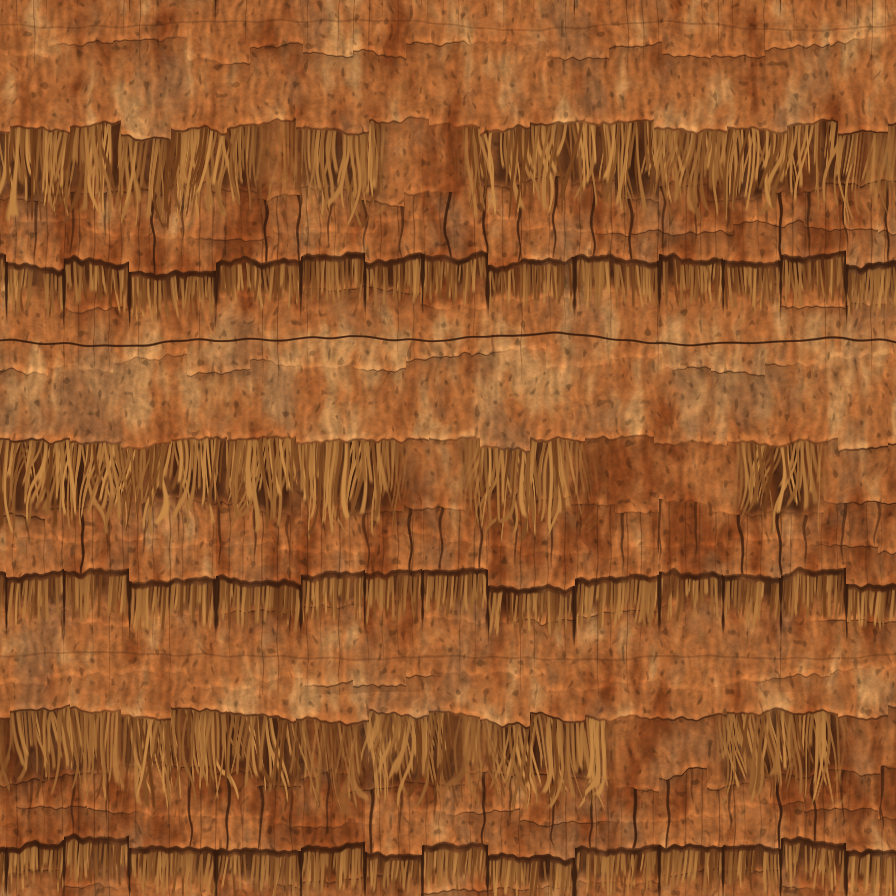
Write a WebGL 1 fragment shader that draws this texture.

```glsl
precision highp float;
uniform vec2 u_resolution;

const vec3 BARK_RED = vec3(0.50, 0.25, 0.11);
const vec3 BARK_TAN = vec3(0.66, 0.39, 0.20);
const vec3 BARK_PALE = vec3(0.74, 0.52, 0.31);
const vec3 WEATHERED = vec3(0.55, 0.37, 0.23);
const vec3 FIBRE_DARK = vec3(0.42, 0.23, 0.10);
const vec3 FIBRE_PALE = vec3(0.78, 0.54, 0.28);
const vec3 SHADOW = vec3(0.20, 0.10, 0.05);
const float REPEAT = 0.4;
const float TALL_ROW = 0.352;
const float SHORT_ROW = 0.302;

float hash(vec2 p) {
  return fract(sin(dot(p, vec2(127.1, 311.7))) * 4375.85);
}
float corner(vec2 cell, vec2 offset) {
  float a = 6.2832 * hash(cell);
  return dot(vec2(cos(a), sin(a)), offset);
}
float noise(vec2 p) {
  vec2 i = floor(p), f = p - i, e = vec2(1, 0);
  vec2 u = f * f * (3.0 - 2.0 * f);
  float low = mix(corner(i, f), corner(i + e, f - e), u.x);
  float high = mix(corner(i + e.yx, f - e.yx), corner(i + 1.0, f - 1.0), u.x);
  return mix(low, high, u.y);
}
float fbm(vec2 p) {
  float sum = 0.0, amp = 0.6;
  for (int i = 0; i < 4; i++) {
    sum += amp * noise(p);
    p = mat2(1.6, 1.2, -1.2, 1.6) * p + 17.3;
    amp *= 0.62;
  }
  return sum;
}
float below(float edge, float soft, float v) {
  return 1.0 - smoothstep(edge - soft, edge + soft, v);
}

// Mottled wood with vertical grain
vec3 bark(vec2 p, float lift) {
  p += 0.006 * vec2(noise(p * 31.0), noise(p * 27.0 + 9.0));
  float tone = 0.75 * fbm(p * vec2(17, 11)) + 0.4 * noise(p * vec2(64, 12)) + lift;
  vec3 col = mix(BARK_RED, BARK_TAN, smoothstep(-0.4, 0.04, tone));
  col = mix(col, BARK_PALE, smoothstep(0.04, 0.42, tone));
  col = mix(col, WEATHERED, 0.7 * smoothstep(0.0, 0.4, fbm(p * vec2(13, 8) + 60.0)));
  float grain = noise(p * vec2(173, 47)) + fbm(p * 130.0);
  float pits = smoothstep(0.25, 0.5, noise(p * vec2(150, 90)));
  return col * (1.0 + 0.24 * grain) * (1.0 - 0.25 * pits);
}

// Stepped, tilted and ragged edge of the plates in a row
float plateColumn(float x, float count, float seed) {
  return x / REPEAT * count + 0.2 * sin(x * 6.2832 / REPEAT + seed);
}
float plateEdge(float x, float count, float row, float seed) {
  float column = plateColumn(x, count, seed), id = floor(column);
  float shared = hash(vec2(mod(id, count), seed)), own = hash(vec2(id, row + seed));
  float ragged = 0.006 * noise(vec2(x * 42.0, row + seed)) + 0.004 * noise(vec2(x * 115.0, seed));
  return 0.02 * shared + 0.008 * own + 0.016 * (own - 0.5) * (column - id - 0.5) + ragged;
}

// Wandering vertical splits of random strength and length
float splits(vec2 p, float spacing, float width, float len, float seed) {
  float x = p.x / spacing + 0.16 * noise(vec2(p.x * 9.0, p.y * 34.0) + seed);
  float id = floor(x + 0.5), h = hash(vec2(id, seed));
  float reach = clamp(p.y / (len * (0.3 + 0.9 * h)), 0.0, 1.0);
  float d = abs(x - id - 0.5 * (h - 0.5)) * spacing;
  return below(width * (1.0 - 0.7 * reach), 0.0009, d) * below(0.85, 0.15, reach) * (0.4 + 0.6 * h);
}

// Layers of strands hanging down from p.y = 0
vec3 hangFibres(vec3 col, vec2 p, float len, float count, float curl, float cover, float seed) {
  for (int i = 0; i < 5; i++) {
    float key = seed + float(i) * 7.0;
    float lean = hash(vec2(key, 3)) - 0.5 + noise(vec2(p.x * 21.0, p.y * 9.0) + key);
    float x = (p.x + curl * lean * p.y) * (count - float(i) * 17.0);
    float h = hash(vec2(floor(x), key));
    float tip = len * (0.4 + 0.8 * hash(vec2(floor(x), key + 2.0)));
    float strand = below(0.28, 0.16, abs(fract(x) - 0.5)) * step(0.5, h);
    strand *= smoothstep(0.0, 0.004, p.y) * below(tip, 0.004, p.y);
    col = mix(col, mix(FIBRE_DARK, FIBRE_PALE, fract(h * 9.0)), strand * cover);
  }
  return col;
}

// Pale rim above an edge, dark gap and soft shade beneath
vec3 lip(vec3 col, float d, float gap, float strength) {
  float rim = smoothstep(-0.01, -0.003, d) * below(-0.001, 0.001, d);
  float dark = smoothstep(-0.001, 0.0005, d) * below(gap, gap * 0.5, d);
  float shade = step(0.0, d) * exp(-max(d, 0.0) * 75.0);
  return mix(col * (1.0 + 0.13 * rim), SHADOW, strength * max(dark * 0.85, shade * 0.4));
}

void main() {
  vec2 uv = gl_FragCoord.xy / min(u_resolution.x, u_resolution.y);
  float x = uv.x;
  float drop = 1.235 - uv.y + 0.014 * noise(uv * vec2(4, 3)) + 0.004 * noise(uv * 33.0);

  // Two tall rows, then short ones
  float lower = step(2.0 * TALL_ROW, drop), period = mix(TALL_ROW, SHORT_ROW, lower);
  float local = drop - lower * 2.0 * TALL_ROW, s = mod(local, period);
  float row = floor(local / period) + 2.0 * lower;
  float tuftY = s - 0.012 - plateEdge(x, 6.0, row, 4.0);
  float plateY = s - 0.082 - plateEdge(x, 7.0, row, 8.0);
  float combY = s - 0.16 - plateEdge(x, 5.0, row, 12.0);
  float column = plateColumn(x, 5.0, 12.0);
  float wear = noise(vec2(x * 11.0, row * 3.7)), thread = noise(vec2(x * 75.0, s * 9.0 + row));

  // Bark, redder on the plates and paler under the comb
  float pale = min(smoothstep(0.19, 0.25, s) + below(0.0, 0.002, tuftY), 1.0);
  float lift = 0.12 * below(0.06, 0.05, abs(uv.y - 0.59));
  float tint = 0.22 * (hash(vec2(floor(column), row)) - 0.5) * (1.0 - pale);
  vec3 col = bark(uv, mix(-0.1, 0.05, pale) + lift + tint);

  // Splits and broken ledges
  float wide = splits(vec2(x, plateY), 0.041, 0.0019, 0.11, row) * below(0.0, 0.002, combY);
  float fine = splits(vec2(x, combY + 0.07), 0.017, 0.0007, 0.2, row + 20.0);
  col = mix(col, SHADOW, max(0.9 * wide, 0.45 * fine) * step(0.0, plateY));
  for (int i = 0; i < 3; i++) {
    float k = float(i), gate = smoothstep(-0.02, 0.2, noise(vec2(x * 6.0, row * 2.7 + k * 3.3)));
    float ledge = 0.125 + 0.075 * k + plateEdge(x, 4.0 + k, row, 30.0 + k);
    col = lip(col, s - ledge, 0.0013, 0.65 * gate);
  }
  float crack = below(0.0011, 0.0009, abs(s - 0.262 - 0.009 * noise(vec2(x * 6.0, row))));
  col = mix(col, SHADOW, crack * (row == 1.0 ? 0.9 : 0.2));

  // Long tufts, worn away in patches
  float cover = smoothstep(-0.25, -0.02, noise(vec2(x * 7.5, row * 0.4 + 2.6)));
  float bed = smoothstep(0.0, 0.004, tuftY) * below(0.0, 0.009, plateY);
  col = lip(col, plateY, 0.0015, 0.5 + wear);
  col = mix(col, SHADOW, bed * cover * clamp(0.6 + 0.7 * thread, 0.0, 0.95));
  col = hangFibres(col, vec2(x, tuftY), 0.088, 235.0, 0.42, cover, row + 1.0);
  col = lip(col, tuftY, 0.002, 0.55 + 0.8 * wear);

  // Short comb and dark notches below the plates
  bed = smoothstep(0.0, 0.003, combY) * below(0.03, 0.012, combY);
  col = mix(col, SHADOW, bed * clamp(0.6 + 0.6 * thread, 0.0, 0.9));
  col = hangFibres(col, vec2(x, combY - 0.005), 0.042, 250.0, 0.2, 0.85, row + 50.0);
  col = lip(col, combY, 0.004, 0.75 + 0.4 * wear);
  float seam = abs(fract(column + 0.5) - 0.5) * 0.08 + 0.002 * noise(uv * 60.0);
  float notch = below(0.0026 - 0.029 * combY, 0.0011, seam) * step(0.0, combY);
  col = mix(col, SHADOW, 0.9 * notch * below(0.06, 0.012, combY));
  gl_FragColor = vec4(col, 1);
}
```
